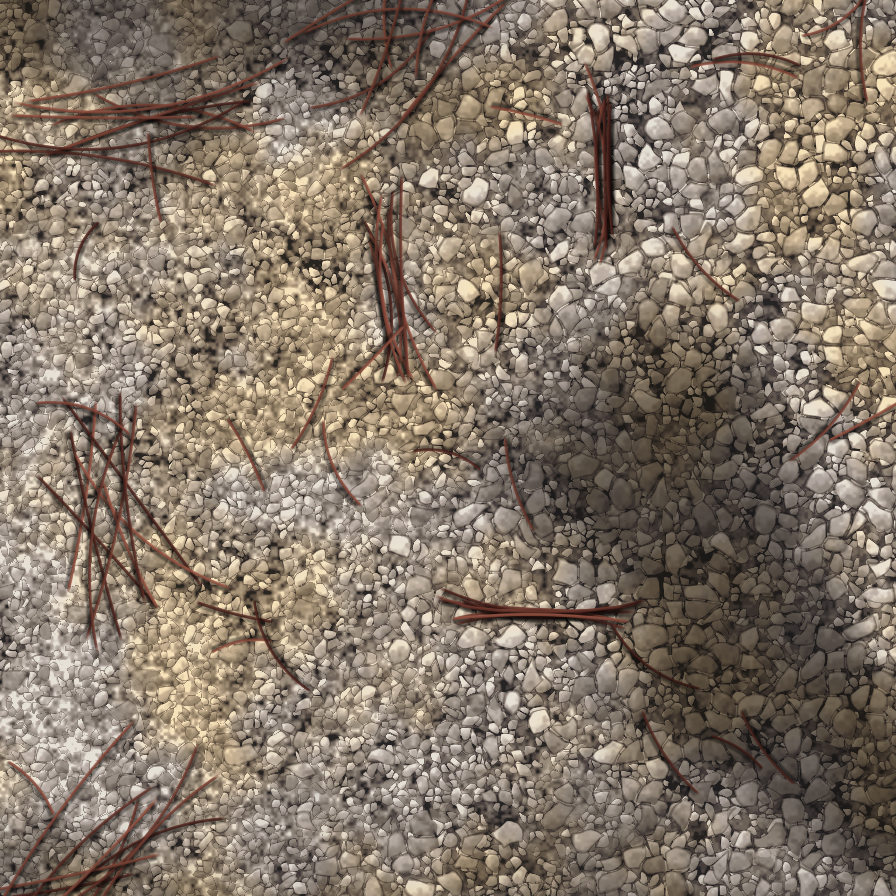
Give the GLSL for this texture, as a three.js fragment shader.

```glsl
// Weathered gritty paving: sand on one side, exposed pale pebbles on the other,
// in patchy shade and strewn with red-brown pine needles. Cellular stones and
// noise set a tone, a colour ramp tints it, and curved strokes lie on top.
varying vec2 vUv;

const vec3 SOOT  = vec3(0.15, 0.14, 0.135);
const vec3 EARTH = vec3(0.31, 0.27, 0.25);
const vec3 CLAY  = vec3(0.46, 0.41, 0.36);
const vec3 SAND  = vec3(0.60, 0.55, 0.49);
const vec3 STONE = vec3(0.75, 0.69, 0.63);
const vec3 CREAM = vec3(0.93, 0.89, 0.81);
const vec3 NEEDLE_DARK  = vec3(0.27, 0.12, 0.10);
const vec3 NEEDLE_LIGHT = vec3(0.69, 0.39, 0.31);

vec3 hash3(vec2 p) {
  vec3 q = fract(p.xyx * vec3(0.1031, 0.1030, 0.0973));
  q += dot(q, q.yxz + 33.33);
  return fract((q.xxy + q.yzz) * q.zyx);
}

vec2 turn(vec2 p, float angle) {
  float c = cos(angle), s = sin(angle);
  return vec2(c * p.x + s * p.y, c * p.y - s * p.x);
}

float noise(vec2 p) {
  vec2 i = floor(p), f = fract(p);
  f = f * f * (3.0 - 2.0 * f);
  float below = mix(hash3(i).x, hash3(i + vec2(1.0, 0.0)).x, f.x);
  float above = mix(hash3(i + vec2(0.0, 1.0)).x, hash3(i + 1.0).x, f.x);
  return mix(below, above, f.y);
}

float fbm(vec2 p) {
  float sum = 0.0, weight = 0.533;
  for (int i = 0; i < 4; i++) {
    sum += weight * noise(p);
    p = turn(p, 0.6) * 2.03 + 17.0;
    weight *= 0.5;
  }
  return sum;
}

// Squashed cells: x = depth inside the stone, y = random id, z = lit side
vec3 stones(vec2 p) {
  vec2 base = floor(p), nearest = vec2(0.0);
  float first = 9.0, second = 9.0, id = 0.0;
  for (int y = -1; y <= 1; y++) for (int x = -1; x <= 1; x++) {
    vec2 cell = base + vec2(float(x), float(y));
    vec3 r = hash3(cell);
    vec2 away = p - cell - 0.1 - 0.8 * r.xy;
    float d = length(turn(away, r.z * 6.28) * vec2(0.8, 1.2));
    second = min(second, max(first, d));
    if (d < first) { first = d; id = r.z; nearest = away; }
  }
  return vec3(min(second - first, 0.75 - first), id, dot(nearest, vec2(-0.5, 0.85)));
}

// Lays one size of stone over a tone, with a dark crevice around each
float layStones(float tone, vec2 p, float scale, float share, float grain) {
  vec3 s = stones(p * scale + scale);
  float present = 1.0 - smoothstep(share - 0.05, share + 0.05, s.y);
  float crevice = present * smoothstep(0.0, 0.08, s.x) * 0.45;
  float face = 0.52 + 0.42 * fract(s.y * 57.0) + 0.4 * s.z + 0.4 * grain;
  return mix(tone * (1.0 - crevice), face, present * smoothstep(0.07, 0.24, s.x));
}

vec3 ramp(float t) {
  vec3 c = mix(SOOT, EARTH, smoothstep(0.05, 0.17, t));
  c = mix(c, CLAY, smoothstep(0.17, 0.34, t));
  c = mix(c, SAND, smoothstep(0.34, 0.55, t));
  c = mix(c, STONE, smoothstep(0.55, 0.76, t));
  return mix(c, CREAM, smoothstep(0.76, 0.95, t));
}

// A slanting band of shade plus dim upper left and lower edges
float shade(vec2 p, float cloud) {
  vec2 axis = vec2(0.28, -0.38), q = p - vec2(0.72, 0.46);
  float d = length(q - axis * clamp(dot(q, axis) / dot(axis, axis), 0.0, 1.0));
  float band = 1.0 - smoothstep(0.02, 0.19, d + 0.25 * cloud);
  float crown = smoothstep(0.8, 1.0, p.y + 0.3 * cloud) * (1.0 - smoothstep(0.38, 0.65, p.x));
  return max(band, max(0.85 * crown, 0.5 - 0.5 * smoothstep(0.0, 0.13, p.y + 0.2 * cloud)));
}

// A fan of bent needles around a centre, each with a thin shadow below
void strew(inout vec3 color, vec2 p, vec2 centre, float angle, float reach, float spread, float fan) {
  for (int i = 0; i < 9; i++) {
    vec3 r = hash3(centre * 91.0 + float(i) * 7.3), k = hash3(r.xy * 83.0 + 5.0);
    vec2 q = turn(p - centre - (r.xy - 0.5) * spread, angle + fan * (r.z - 0.5));
    float size = reach * (0.5 + 0.5 * k.x);
    q.y -= (k.y - 0.5) * 0.5 * q.x * q.x / size;
    float ends = 1.0 - smoothstep(size * 0.9, size, abs(q.x));
    float under = ends * (1.0 - smoothstep(0.001, 0.005, abs(q.y + 0.0025)));
    float cover = ends * (1.0 - smoothstep(0.0008, 0.0024, abs(q.y)));
    vec3 tint = mix(NEEDLE_DARK, NEEDLE_LIGHT, 0.75 * k.z + 120.0 * clamp(q.y, -0.002, 0.002));
    color = mix(color * (1.0 - 0.4 * under), tint, 0.85 * cover);
  }
}

void main() {
  vec2 p = vUv, warped = p + 0.006 * vec2(noise(p * 60.0), noise(p * 60.0 + 40.0));
  float cloud = fbm(p * 6.0) - 0.5, shadow = shade(p, cloud);
  float grain = 0.6 * noise(p * 130.0) + 0.4 * noise(p * 260.0) - 0.5;
  float coarse = smoothstep(0.34, 0.72, p.x + 0.7 * cloud);
  // Sandy bed, then stones from small to large
  float tone = 0.09 + 1.3 * grain + 0.9 * fbm(p * 14.0 + 9.0) + 0.4 * cloud;
  tone = layStones(tone * (1.0 - 0.5 * coarse), warped, 105.0, 0.55, grain);
  tone = layStones(tone, warped, 66.0, 0.25 + 0.3 * coarse, grain);
  tone = layStones(tone, warped, 39.0, 0.04 + 0.51 * coarse, grain);
  float warmth = smoothstep(0.3, 0.7, fbm(p * 9.0 + 30.0));
  vec3 color = ramp(tone * (1.0 - 0.45 * shadow)) * mix(vec3(0.97, 0.99, 1.04), vec3(1.04, 1.0, 0.9), warmth);
  // Gathered needles, then strays
  strew(color, p, vec2(0.16, 0.87), 0.1, 0.17, 0.1, 0.5);
  strew(color, p, vec2(0.46, 0.95), 0.6, 0.13, 0.14, 1.8);
  strew(color, p, vec2(0.672, 0.81), 1.6, 0.12, 0.02, 0.15);
  strew(color, p, vec2(0.43, 0.68), -1.38, 0.13, 0.05, 0.35);
  strew(color, p, vec2(0.13, 0.42), -1.3, 0.15, 0.08, 1.2);
  strew(color, p, vec2(0.12, 0.06), 0.5, 0.17, 0.13, 0.9);
  strew(color, p, vec2(0.6, 0.315), -0.03, 0.13, 0.01, 0.06);
  for (int i = 0; i < 3; i++) strew(color, p, vec2(0.4 + 0.1 * float(i), 0.55), 0.0, 0.07, 0.9, 6.28);
  gl_FragColor = vec4(color * (1.0 - 0.3 * shadow), 1.0);
}
```
